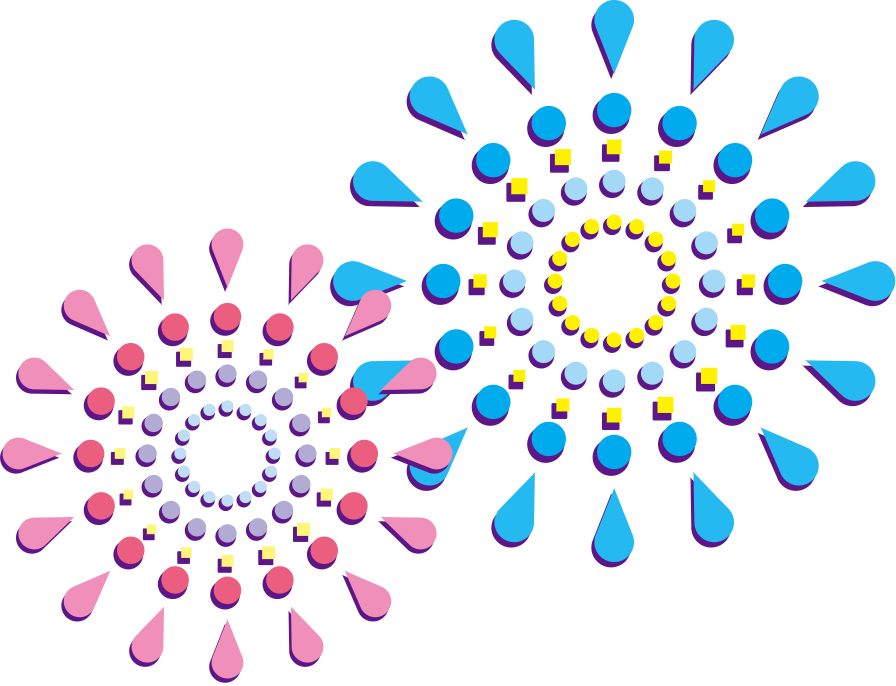
Give the GLSL for this background, as a Shadertoy shader.

```glsl
// Two radial bursts of petals, discs and squares with offset purple shadows on white.
#define SPOKES 16.0
#define BLUE_CENTER vec2(0.6855, 0.4520)
#define PINK_CENTER vec2(0.2539, 0.2595)
#define BLUE_RADIUS 0.3138
#define PINK_RADIUS 0.2512
#define SHADOW_SHIFT vec2(-0.0108, -0.0190)
#define SHADOW_GROWTH 0.005
#define SHADOW_COLOR vec3(0.365, 0.085, 0.53)

const float TAU = 6.2831853;

struct Palette { vec3 petal, disc, square, bead, dot; };

// Angle of the spoke nearest to p
float spokeAngle(vec2 p) {
    return round(atan(p.y, p.x) / TAU * SPOKES) * TAU / SPOKES;
}

vec2 direction(float angle) {
    return vec2(cos(angle), sin(angle));
}

// Ring of discs
float discRing(vec2 p, float ringRadius, float size) {
    return length(p - ringRadius * direction(spokeAngle(p))) - size;
}

// Ring of upright squares whose size varies around the ring
float squareRing(vec2 p) {
    float angle = spokeAngle(p);
    float halfSize = 0.025 + 0.004 * cos(2.0 * (angle - 2.2));
    vec2 d = abs(p - 0.477 * direction(angle)) - halfSize;
    return length(max(d, 0.0)) + min(max(d.x, d.y), 0.0);
}

// Ring of teardrops with their tips turned to the center
float petalRing(vec2 p) {
    const float tip = 0.737, span = 0.192, headRadius = 0.0705;
    vec2 axis = direction(spokeAngle(p));
    vec2 q = vec2(abs(p.x * axis.y - p.y * axis.x), dot(p, axis) - tip);
    float slope = headRadius / span;
    float side = sqrt(1.0 - slope * slope);
    float along = dot(q, vec2(slope, side));
    if (along < 0.0) return length(q);
    if (along > side * span) return length(q - vec2(0.0, span)) - headRadius;
    return dot(q, vec2(side, -slope));
}

void paint(inout vec3 color, vec3 ink, float dist, float pixel) {
    color = mix(color, ink, clamp(0.5 - dist / pixel, 0.0, 1.0));
}

void drawBurst(inout vec3 color, vec2 p, float radius, float pixel, Palette ink) {
    p /= radius;
    pixel /= radius;

    // Shadows, shorter under the smaller parts
    vec2 farShadow = p - SHADOW_SHIFT;
    vec2 nearShadow = p - 0.75 * SHADOW_SHIFT;
    float shadow = min(discRing(farShadow, 0.608, 0.061), squareRing(p - 1.15 * SHADOW_SHIFT));
    shadow = min(shadow, discRing(nearShadow, 0.355, 0.0408));
    shadow = min(shadow, discRing(nearShadow, 0.2095, 0.027)) - SHADOW_GROWTH;
    shadow = min(shadow, petalRing(farShadow));
    paint(color, SHADOW_COLOR, shadow, pixel);

    // Coloured parts, outside to inside
    paint(color, ink.petal, petalRing(p), pixel);
    paint(color, ink.disc, discRing(p, 0.608, 0.061), pixel);
    paint(color, ink.square, squareRing(p), pixel);
    paint(color, ink.bead, discRing(p, 0.355, 0.0408), pixel);
    paint(color, ink.dot, discRing(p, 0.2095, 0.027), pixel);
}

void mainImage(out vec4 fragColor, in vec2 fragCoord) {
    vec2 p = fragCoord / iResolution.x;
    float pixel = 1.0 / iResolution.x;

    Palette blue = Palette(vec3(0.14, 0.725, 0.94), vec3(0.0, 0.67, 0.93),
        vec3(1.0, 0.95, 0.0), vec3(0.64, 0.85, 0.97), vec3(1.0, 0.95, 0.0));
    Palette pink = Palette(vec3(0.94, 0.56, 0.73), vec3(0.92, 0.37, 0.50),
        vec3(1.0, 0.96, 0.47), vec3(0.70, 0.67, 0.83), vec3(0.75, 0.87, 0.96));

    vec3 color = vec3(1.0);
    drawBurst(color, p - BLUE_CENTER, BLUE_RADIUS, pixel, blue);
    drawBurst(color, p - PINK_CENTER, PINK_RADIUS, pixel, pink);
    fragColor = vec4(color, 1.0);
}
```
